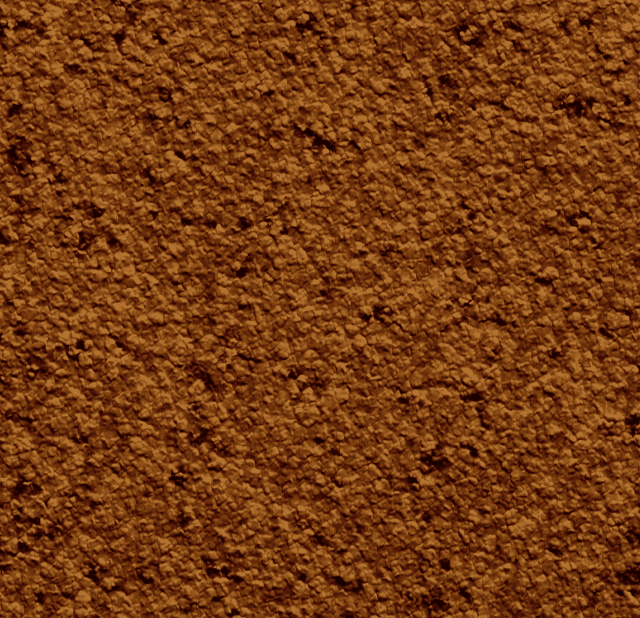
This texture is drawn by a WebGL 1 fragment shader. Its source:

```glsl
precision highp float;
uniform vec2 u_resolution;

#define GRAIN_SCALE 108.0
#define CLUMP_SCALE 50.0
#define LIGHT_DIR vec2(0.3, 0.95)
#define LIGHT_STEP 0.004
#define BASE_TONE 0.455
#define CONTRAST 1.22
#define PIT_DEPTH 0.30

// Hashes without sine
vec3 hash3(vec2 cell) {
  vec3 h = fract(cell.xyx * vec3(0.1031, 0.1030, 0.0973));
  h += dot(h, h.yxz + 33.33);
  return fract((h.xxy + h.yzz) * h.zyx);
}

float valueNoise(vec2 p) {
  vec2 cell = floor(p);
  vec2 f = fract(p);
  f = f * f * (3.0 - 2.0 * f);
  float low = mix(hash3(cell).x, hash3(cell + vec2(1.0, 0.0)).x, f.x);
  float high = mix(hash3(cell + vec2(0.0, 1.0)).x, hash3(cell + 1.0).x, f.x);
  return mix(low, high, f.y);
}

// Height of the tallest rounded grain over a point
float grains(vec2 p) {
  vec2 cell = floor(p);
  float height = 0.0;
  for (int j = -1; j <= 1; j++) {
    for (int i = -1; i <= 1; i++) {
      vec2 neighbour = cell + vec2(float(i), float(j));
      vec3 rnd = hash3(neighbour + 17.0);
      vec2 d = p - neighbour - rnd.xy;
      float radius = mix(0.28, 0.72, rnd.z);
      height = max(height, radius - dot(d, d) / radius);
    }
  }
  return height;
}

// Powder surface: fine grains, larger clumps and a crumbly bed
float relief(vec2 p) {
  vec2 warp = vec2(valueNoise(p * 130.0), valueNoise(p * 130.0 + 57.0)) - 0.5;
  vec2 q = p + warp * 0.006;
  return 0.22 * grains(q * GRAIN_SCALE)
       + 0.32 * grains(q * CLUMP_SCALE + 31.0)
       + 0.25 * valueNoise(q * 72.0 + 11.0);
}

// Dark gaps, drawn out along a falling diagonal
float pits(vec2 p) {
  vec2 q = vec2(0.85 * p.x - 0.53 * p.y, 0.53 * p.x + 0.85 * p.y);
  float gap = 0.6 * valueNoise(q * vec2(24.0, 44.0) + 5.0)
            + 0.4 * valueNoise(q * vec2(60.0, 90.0) + 83.0);
  return 1.0 - smoothstep(0.10, 0.38, gap);
}

// Shadow to highlight, placed by red level
vec3 cocoaRamp(float tone) {
  vec3 color = mix(vec3(0.10, 0.005, 0.0), vec3(0.26, 0.05, 0.01),
                   clamp((tone - 0.10) / 0.16, 0.0, 1.0));
  color = mix(color, vec3(0.42, 0.19, 0.04), clamp((tone - 0.26) / 0.16, 0.0, 1.0));
  color = mix(color, vec3(0.50, 0.26, 0.06), clamp((tone - 0.42) / 0.08, 0.0, 1.0));
  return mix(color, vec3(0.70, 0.45, 0.19), clamp((tone - 0.50) / 0.20, 0.0, 1.0));
}

void main() {
  vec2 uv = gl_FragCoord.xy / u_resolution;
  vec2 p = gl_FragCoord.xy / u_resolution.y;

  // Side light from the slope, soft occlusion from the height
  float height = relief(p);
  float slope = height - relief(p + LIGHT_DIR * LIGHT_STEP);
  float shade = slope + 0.5 * (height - 0.21);

  // Fine dust and broad unevenness
  shade += 0.09 * (valueNoise(p * 210.0) - 0.5);
  shade += 0.07 * (valueNoise(p * 24.0 + 3.0) - 0.5);
  shade += 0.05 * (valueNoise(p * 5.0 + 9.0) - 0.5);
  shade += 0.03 * (uv.y - 0.5);

  shade -= PIT_DEPTH * pits(p) * (1.0 - smoothstep(0.15, 0.42, height));
  gl_FragColor = vec4(cocoaRamp(BASE_TONE + CONTRAST * shade), 1.0);
}
```
